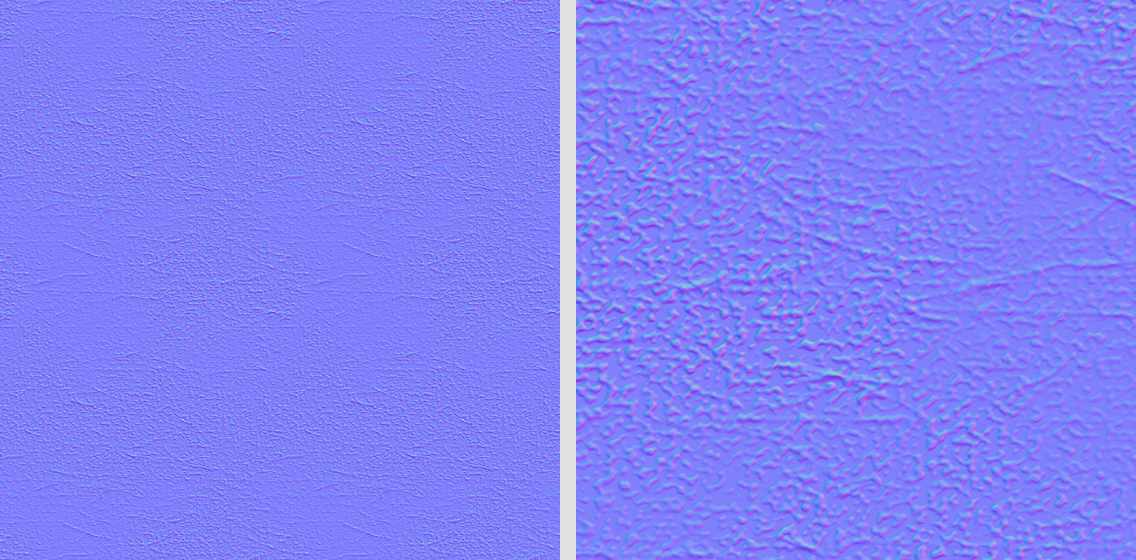
Left, the full canvas; right, a detail of the centre.
Write a WebGL 1 fragment shader that draws this texture map.

```glsl
precision highp float;
// Tangent-space normal map of rough plaster: pocked grain, faint weave and scattered raised scratches.

uniform vec2 u_resolution;

#define REPEATS 2.0          // whole tiles across the canvas
#define GRAIN_HEIGHT 0.0022  // in tile units
#define SLANT_FREQ vec2(58.0, 82.0)  // along and across the slanted grain
#define LEVEL_FREQ vec2(84.0, 112.0) // along and across the level grain
#define WEAVE_FREQ vec2(9.0, 104.0)  // along and across the threads
#define WEAVE_AMOUNT 0.28
#define SMOOTH_LEVEL 0.4     // relief left in the worn areas
#define SCRATCHES 130
#define SCRATCH_WIDTH 0.0037
#define SCRATCH_SLOPE 1.15
#define WOBBLE 0.008
#define STEP 0.0015          // distance for the slope of the grain

vec2 hash2(vec2 p) {
  vec3 q = fract(p.xyx * vec3(0.1031, 0.1030, 0.0973));
  q += dot(q, q.yzx + 33.33);
  return fract((q.xx + q.yz) * q.zy);
}

float corner(vec2 cell, vec2 offset, vec2 period, float seed) {
  vec2 wrapped = floor(mod(cell + 0.5, period));
  float angle = 6.28319 * hash2(wrapped + seed).x;
  return dot(vec2(cos(angle), sin(angle)), offset);
}

// Gradient noise that wraps after a whole number of cells
float noise(vec2 q, vec2 period, float seed) {
  vec2 i = floor(q), f = q - i;
  vec2 u = f * f * f * (f * (f * 6.0 - 15.0) + 10.0);
  vec2 e = vec2(1.0, 0.0);
  float low = mix(corner(i, f, period, seed), corner(i + e.xy, f - e.xy, period, seed), u.x);
  float high = mix(corner(i + e.yx, f - e.yx, period, seed), corner(i + e.xx, f - e.xx, period, seed), u.x);
  return mix(low, high, u.y);
}

// Raised specks on flatter ground: slanted strokes, level grain and crossed threads
float grain(vec2 p, vec2 weave) {
  vec2 sheared = vec2(p.x, p.y - p.x);
  float h = 0.45 * noise(sheared * SLANT_FREQ, SLANT_FREQ, 11.0);
  h += 0.7 * noise(p * LEVEL_FREQ, LEVEL_FREQ, 143.0);
  h += weave.x * noise(p * WEAVE_FREQ, WEAVE_FREQ, 257.0);
  h += weave.y * noise(p * WEAVE_FREQ.yx, WEAVE_FREQ.yx, 371.0);
  return GRAIN_HEIGHT * smoothstep(-0.12, 0.48, h);
}

// Slope of one bent ridge; every seventh is a long, level hairline
vec2 scratch(vec2 p, float id, float wobble) {
  vec2 center = hash2(vec2(id, 7.0));
  vec2 shape = hash2(vec2(id, 19.0));
  vec2 style = hash2(vec2(id, 31.0));
  float hairline = step(mod(id, 7.0), 0.5);

  float angle = mix(1.6 * shape.x * shape.x - 0.38, 0.06 * shape.x - 0.03, hairline);
  float reach = mix(0.03 + 0.13 * shape.y * shape.y, 0.2 + 0.2 * shape.y, hairline);
  float bend = (style.x - 0.5) * mix(4.0, 0.04, hairline);
  float strength = (0.3 + 0.7 * style.y) * mix(1.0, 0.5, hairline);

  vec2 along = vec2(cos(angle), sin(angle));
  vec2 across = vec2(-along.y, along.x);
  vec2 d = fract(p - center + 0.5) - 0.5;
  float u = dot(d, along);
  float v = (dot(d, across) - bend * u * u + wobble * (1.0 - 0.8 * hairline)) / SCRATCH_WIDTH;
  float taper = 1.0 - smoothstep(0.45, 1.0, abs(u) / reach);
  return (across - 2.0 * bend * u * along) * (-v * exp(-v * v) * taper * strength);
}

void main() {
  vec2 p = fract(gl_FragCoord.xy / u_resolution * REPEATS);

  // Broad areas of worn and rough surface
  float area = noise(p * vec2(2.0, 3.0), vec2(2.0, 3.0), 5.0)
             + 0.5 * noise(p * 8.0, vec2(8.0), 61.0);
  float rough = mix(SMOOTH_LEVEL, 1.0, smoothstep(-0.55, 0.45, area));
  float thread = noise(p * 5.0, vec2(5.0), 89.0);
  vec2 weave = WEAVE_AMOUNT * smoothstep(-0.1, 0.4, vec2(thread, -thread));

  // Slope of the grain by differences
  float h = grain(p, weave);
  vec2 slope = vec2(grain(p + vec2(STEP, 0.0), weave) - h,
                    grain(p + vec2(0.0, STEP), weave) - h) / STEP * rough;

  // Wavering, broken scratches that fade a little in the worn areas
  float waver = noise(p * 22.0, vec2(22.0), 97.0);
  float wobble = WOBBLE * (waver + 0.35 * noise(p * 48.0, vec2(48.0), 131.0));
  float broken = mix(0.45, 1.0, smoothstep(-0.3, 0.2, noise(p * 30.0, vec2(30.0), 173.0)));
  vec2 ridges = vec2(0.0);
  for (int i = 0; i < SCRATCHES; i++) ridges += scratch(p, float(i), wobble);
  slope += ridges * SCRATCH_SLOPE * broken * mix(0.5, 1.0, rough);

  // Tilt goes to red and green; blue falls off with steepness
  vec2 tilt = normalize(vec3(-slope, 1.0)).xy;
  float facing = 0.985 - 0.4 * dot(tilt, tilt);
  gl_FragColor = vec4(0.5 + 0.5 * tilt, facing, 1.0);
}
```
